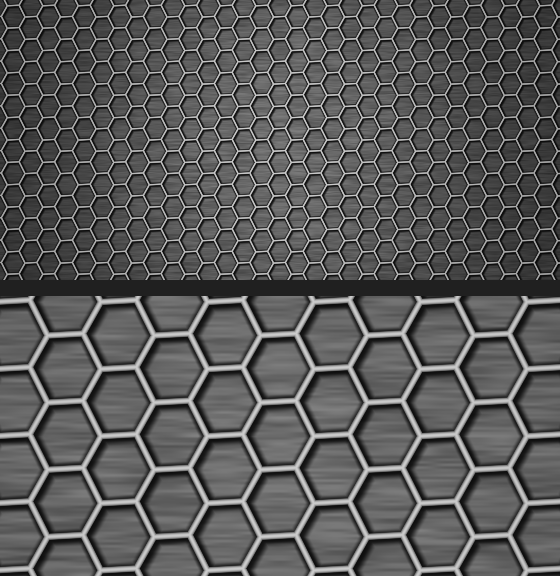
Top: the whole. Bottom: its middle third, enlarged.
A Shadertoy shader for this pattern:

```glsl
float hash(vec2 p) {
    return fract(sin(dot(p, vec2(127.1, 311.7))) * 43758.5453);
}

float valueNoise(vec2 p) {
    vec2 corner = floor(p);
    vec2 f = fract(p);
    f = f * f * (3.0 - 2.0 * f);
    float low = mix(hash(corner), hash(corner + vec2(1.0, 0.0)), f.x);
    float high = mix(hash(corner + vec2(0.0, 1.0)), hash(corner + 1.0), f.x);
    return mix(low, high, f.y);
}

// Distance from a point to the pair of parallel lines through +-middle
float edgePair(vec2 p, vec2 middle, vec2 direction) {
    vec2 normal = normalize(vec2(-direction.y, direction.x));
    return abs(dot(middle, normal)) - abs(dot(p, normal));
}

// Distance to the border of one slightly skewed cell, positive inside
float cellBorder(vec2 p, vec2 spacing, float skew) {
    float halfHeight = 0.5 * spacing.y;
    float run = spacing.x / 3.0;
    vec2 sideMiddle = 0.5 * vec2(spacing.x, halfHeight);
    float flatEdges = edgePair(p, vec2(0.0, halfHeight), vec2(run, skew));
    float falling = edgePair(p, sideMiddle, vec2(run, -halfHeight - 2.0 * skew));
    float rising = edgePair(p, sideMiddle * vec2(-1.0, 1.0), vec2(run, halfHeight - 2.0 * skew));
    return min(flatEdges, min(falling, rising));
}

// Two interleaved grids of cells; the containing cell has the larger distance
float honeycomb(vec2 p, vec2 spacing, float skew) {
    vec2 period = vec2(2.0 * spacing.x, spacing.y);
    vec2 evenCell = mod(p + 0.5 * period, period) - 0.5 * period;
    vec2 oddCell = mod(p, period) - 0.5 * period;
    return abs(max(cellBorder(evenCell, spacing, skew), cellBorder(oddCell, spacing, skew)));
}

// Fine horizontal scratches, centred on zero
float brushedGrain(vec2 p) {
    float broad = valueNoise(p * vec2(13.0, 150.0) + 40.0);
    float fine = valueNoise(p * vec2(30.0, 320.0) + 90.0);
    return 0.55 * broad + 0.45 * fine - 0.5;
}

// Brightness across a rounded wire
float wireTone(float dist, float radius) {
    float across = clamp(dist / radius, 0.0, 1.0);
    return mix(0.8, 0.26, across * across);
}

void mainImage(out vec4 fragColor, in vec2 fragCoord) {
    vec2 p = (fragCoord - 0.5 * iResolution.xy) / iResolution.y;
    float pixel = 1.0 / iResolution.y;

    vec2 spacing = vec2(0.0634, 0.0799);
    vec2 centre = vec2(-0.002, 0.001);
    vec2 shadowOffset = vec2(-0.0036, 0.0026);
    float skew = 0.0012;
    float wireRadius = 0.0039;

    // Brushed plate under a soft central light
    float falloff = smoothstep(0.05, 1.1, length(p * vec2(1.0, 0.85)));
    float tone = mix(0.42, 0.215, falloff);
    tone *= 1.0 + 0.5 * brushedGrain(p);

    // Contact shadow around the wires and a dropped shadow to the lower right
    float border = honeycomb(p - centre, spacing, skew);
    float dropBorder = honeycomb(p - centre + shadowOffset, spacing, skew);
    float contactShadow = 1.0 - smoothstep(wireRadius * 0.8, wireRadius + 0.006, border);
    float dropShadow = 1.0 - smoothstep(wireRadius * 0.7, wireRadius + 0.008, dropBorder);
    tone *= (1.0 - 0.5 * contactShadow) * (1.0 - 0.75 * dropShadow);

    // Rounded wire mesh
    float wire = wireTone(border, wireRadius) * mix(1.0, 0.82, falloff);
    float coverage = 1.0 - smoothstep(wireRadius - 0.5 * pixel, wireRadius + 0.5 * pixel, border);
    tone = mix(tone, wire, coverage);

    fragColor = vec4(vec3(tone), 1.0);
}
```
